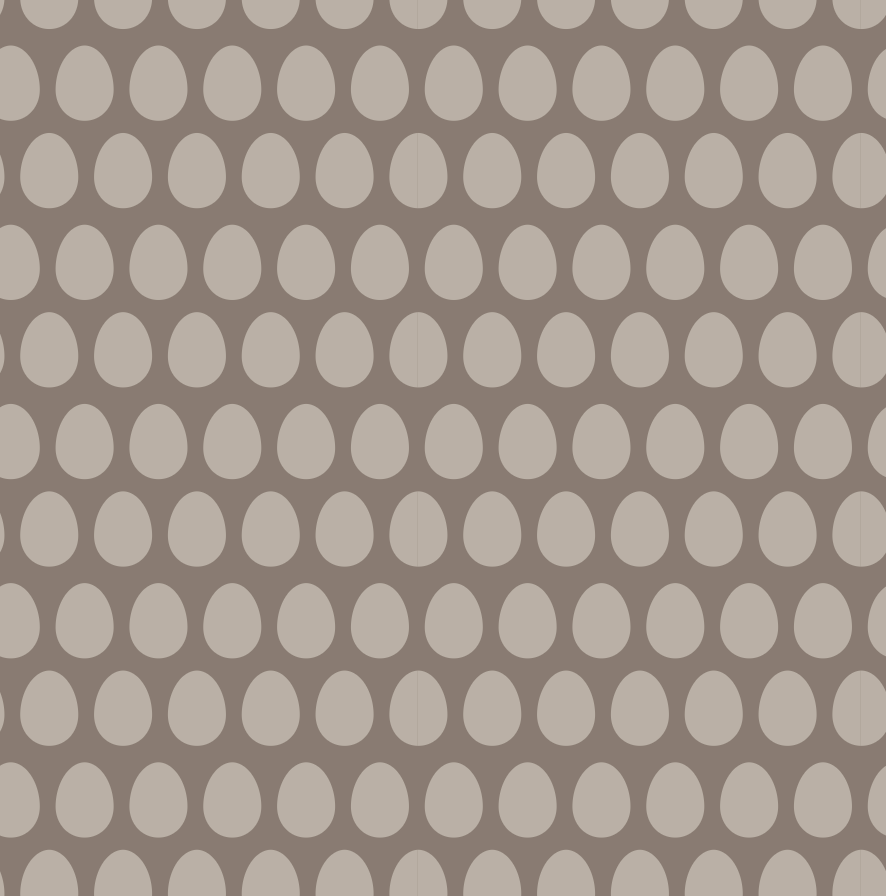
A WebGL 2 fragment shader for this pattern:

```glsl
#version 300 es
precision highp float;

uniform vec2 u_resolution;
out vec4 fragColor;

#define REPEATS vec2(12.0, 5.0)
#define ROW_A vec2(0.146, 0.500)
#define ROW_B vec2(0.667, 0.012)
#define EGG_HALF_WIDTH 0.393
#define EGG_UPPER 0.246
#define EGG_LOWER 0.174
#define SEAM_POS 0.9427
#define SEAM_WIDTH 0.0008
#define SEAM_STRENGTH 0.22
#define GROUND_COLOR vec3(0.537, 0.483, 0.446)
#define EGG_COLOR vec3(0.728, 0.692, 0.650)

// Offset to the nearest whole repeat, wrapping in both directions
vec2 wrapCell(vec2 p) {
    return fract(p + 0.5) - 0.5;
}

// Approximate egg distance: pointed upper half, rounder lower half
float eggDistance(vec2 p, vec2 cellSize) {
    bool upper = p.y > 0.0;
    vec2 radius = vec2(EGG_HALF_WIDTH, upper ? EGG_UPPER : EGG_LOWER) * cellSize;
    float power = upper ? 1.94 : 2.05;
    vec2 q = abs(p) * cellSize / radius;
    float k = pow(pow(q.x, power) + pow(q.y, power), 1.0 / power);
    return (k - 1.0) * k / max(length(q / radius), 1e-5);
}

// Coverage of a shape edge, one pixel wide
float coverage(float dist, float pixel) {
    return clamp(0.5 - dist / pixel, 0.0, 1.0);
}

void main() {
    vec2 uv = gl_FragCoord.xy / u_resolution;
    float pixel = 1.0 / u_resolution.y;
    vec2 canvas = u_resolution * pixel;
    vec2 cellSize = canvas / REPEATS;
    vec2 grid = uv * REPEATS;

    // Two staggered rows of eggs per vertical repeat
    float eggA = coverage(eggDistance(wrapCell(grid - ROW_A), cellSize), pixel);
    float eggB = coverage(eggDistance(wrapCell(grid - ROW_B), cellSize), pixel);

    // Faint hairline through every sixth egg of the second row
    float seamOffset = abs(fract(uv.x * 2.0 - SEAM_POS + 0.5) - 0.5) * 0.5 * canvas.x;
    float seam = coverage(seamOffset - 0.5 * SEAM_WIDTH, pixel) * eggB;

    vec3 color = mix(GROUND_COLOR, EGG_COLOR, max(eggA, eggB));
    color = mix(color, GROUND_COLOR, seam * SEAM_STRENGTH);
    fragColor = vec4(color, 1.0);
}
```
